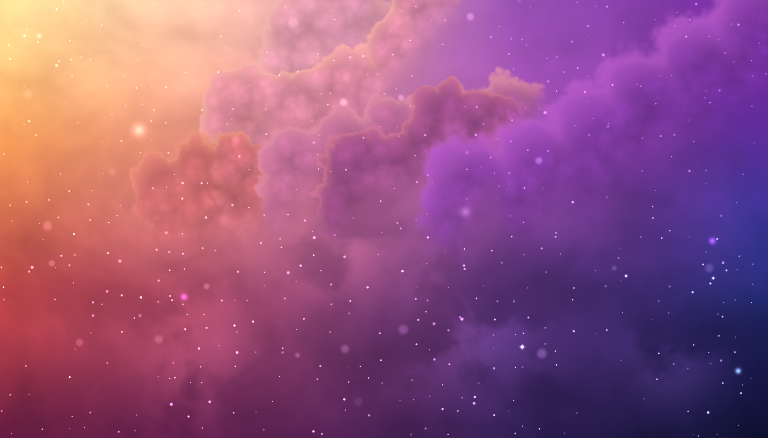
Write a Shadertoy shader that draws this background.

```glsl
float hash(vec2 p) {
    vec3 q = fract(vec3(p.xyx) * 0.1031);
    q += dot(q, q.yzx + 33.33);
    return fract((q.x + q.y) * q.z);
}

vec2 hash2(vec2 p) {
    return vec2(hash(p), hash(p + 47.3));
}

float noise(vec2 p) {
    vec2 i = floor(p), f = fract(p);
    f = f * f * (3.0 - 2.0 * f);
    return mix(mix(hash(i), hash(i + vec2(1, 0)), f.x),
               mix(hash(i + vec2(0, 1)), hash(i + vec2(1, 1)), f.x), f.y);
}

float fbm(vec2 p) {
    float sum = 0.0, amp = 0.5;
    for (int i = 0; i < 5; i++) {
        sum += amp * noise(p);
        p = mat2(1.6, 1.2, -1.2, 1.6) * p + 3.7;
        amp *= 0.5;
    }
    return sum;
}

// Distance to the nearest scattered point: rounded lumps
float cellular(vec2 p) {
    vec2 id = floor(p);
    float nearest = 2.0;
    for (int y = -1; y <= 1; y++)
        for (int x = -1; x <= 1; x++) {
            vec2 cell = id + vec2(x, y);
            nearest = min(nearest, length(cell + hash2(cell) - p));
        }
    return nearest;
}

vec3 row(vec3 a, vec3 b, vec3 c, vec3 d, float x) {
    float t = clamp(x, 0.0, 1.0) * 3.0;
    return t < 1.0 ? mix(a, b, t) : t < 2.0 ? mix(b, c, t - 1.0) : mix(c, d, t - 2.0);
}

// Sunset on the left, violet on the right, night below
vec3 skyColor(vec2 uv) {
    vec3 top = row(vec3(1.0, 0.88, 0.58), vec3(0.97, 0.74, 0.68), vec3(0.60, 0.32, 0.70), vec3(0.46, 0.17, 0.64), uv.x);
    vec3 high = row(vec3(0.98, 0.62, 0.35), vec3(0.90, 0.56, 0.58), vec3(0.64, 0.32, 0.68), vec3(0.34, 0.14, 0.54), uv.x);
    vec3 low = row(vec3(0.74, 0.27, 0.28), vec3(0.61, 0.28, 0.42), vec3(0.34, 0.19, 0.46), vec3(0.12, 0.12, 0.37), uv.x);
    vec3 base = row(vec3(0.40, 0.11, 0.25), vec3(0.37, 0.13, 0.32), vec3(0.17, 0.11, 0.31), vec3(0.05, 0.06, 0.18), uv.x);
    return row(base, low, high, top, uv.y);
}

// Signed distance to a bank of puffs (x) and how far it faces the light (y)
vec2 cloudBank(vec2 p, vec3 puffs[6]) {
    vec2 bank = vec2(1.0, 0.0);
    for (int i = 0; i < 6; i++) {
        vec2 q = p - puffs[i].xy;
        q.y *= q.y < 0.0 ? 0.6 : 1.0;
        vec2 puff = vec2(length(q) - puffs[i].z, dot(q, vec2(-0.5, 0.85)) / puffs[i].z);
        bank = mix(bank, puff, clamp(0.5 + 0.5 * (bank.x - puff.x) / 0.035, 0.0, 1.0));
    }
    return bank;
}

// Dark body with a glowing rim, dissolving downwards
vec3 addBank(vec3 color, vec2 bank, float lumps, vec3 body, vec3 rim, float width, float soft) {
    float d = bank.x + lumps - 0.025;
    float mask = smoothstep(soft, -soft, d) * smoothstep(-0.9, 0.15, bank.y);
    float lit = smoothstep(-0.35, 0.6, bank.y) * exp(-max(-d, 0.0) / width);
    body = mix(body, color, 0.25) * (1.0 - 6.0 * (lumps - 0.027));
    return mix(color, mix(body, rim, 0.9 * lit), mask);
}

vec3 starLayer(vec2 p, float cells, float density, float radius) {
    vec2 g = p * cells, id = floor(g);
    vec2 center = 0.2 + 0.6 * hash2(id + 9.1);
    float size = radius * (0.6 + 0.7 * hash(id + 3.3));
    float d = length(fract(g) - center) / cells;
    float on = step(hash(id + cells), density) * (0.2 + 0.8 * hash(id + 5.7));
    vec3 tint = mix(vec3(1.0, 0.9, 0.95), vec3(0.85, 0.5, 1.0), hash(id + 7.9) * 0.7);
    return tint * on * smoothstep(size, size * 0.3, d);
}

float sparkle(vec2 q, float size) {
    q = abs(q) / size;
    return smoothstep(1.0, 0.0, sqrt(q.x) + sqrt(q.y)) * 1.8 + 0.5 * exp(-dot(q, q) * 16.0);
}

float glow(vec2 q, float radius) {
    return exp(-dot(q, q) / (radius * radius));
}

void mainImage(out vec4 fragColor, in vec2 fragCoord) {
    vec2 uv = fragCoord / iResolution.xy;
    vec2 p = vec2(uv.x * 1.753, uv.y);
    float mist = fbm(p * 4.0 + 2.0), wisps = fbm(p * 7.0 + mist);

    // Sky with soft drifting vapour
    vec3 color = skyColor(uv + 0.08 * (vec2(mist, wisps) - 0.48));
    color *= 0.87 + 0.27 * wisps;
    color += vec3(0.0, 0.07, 0.12) * glow(p - vec2(1.75, 0.5), 0.2);

    // Cloud banks, far to near
    float lumps = 0.036 * cellular(p * 15.0) + 0.016 * cellular(p * 33.0) + 0.008 * cellular(p * 70.0);
    vec3 tower[6] = vec3[6](vec3(.69, .92, .1), vec3(.78, .97, .11), vec3(.67, .85, .08), vec3(.75, .84, .1), vec3(.85, .92, .1), vec3(.7, .98, .07));
    vec3 ridge[6] = vec3[6](vec3(.56, .75, .1), vec3(.68, .73, .12), vec3(.8, .78, .11), vec3(.91, .9, .08), vec3(.97, .99, .09), vec3(.6, .64, .12));
    vec3 leftHead[6] = vec3[6](vec3(.375, .58, .07), vec3(.45, .62, .07), vec3(.48, .54, .1), vec3(.41, .52, .07), vec3(.53, .62, .08), vec3(.55, .54, .09));
    vec3 middle[6] = vec3[6](vec3(.68, .62, .09), vec3(.65, .55, .06), vec3(.79, .66, .09), vec3(.9, .7, .085), vec3(1.02, .72, .09), vec3(1.16, .75, .08));
    vec3 front[6] = vec3[6](vec3(.83, .6, .105), vec3(.79, .55, .065), vec3(.9, .62, .08), vec3(1.02, .73, .085), vec3(1.1, .71, .09), vec3(.97, .66, .08));
    vec3 violet[6] = vec3[6](vec3(1.07, .58, .11), vec3(1.23, .62, .115), vec3(1.37, .69, .125), vec3(1.48, .77, .125), vec3(1.6, .84, .125), vec3(1.75, .93, .14));
    color = addBank(color, cloudBank(p, tower), lumps, vec3(.87, .58, .67), vec3(.98, .74, .69), .022, .009);
    color = addBank(color, cloudBank(p, ridge), lumps, vec3(.84, .51, .61), vec3(1., .73, .66), .018, .006);
    color = addBank(color, cloudBank(p, leftHead), lumps, vec3(.78, .39, .41), vec3(.96, .61, .5), .014, .006);
    color = addBank(color, cloudBank(p, middle), lumps, vec3(.7, .38, .57), vec3(.91, .59, .66), .022, .008);
    color = addBank(color, cloudBank(p, front), lumps, vec3(.57, .27, .51), vec3(.87, .5, .58), .014, .005);
    color = addBank(color, cloudBank(p, violet), lumps, vec3(.46, .2, .6), vec3(.78, .39, .83), .06, .022);

    // Pale wisps in the lower half
    float vapour = smoothstep(0.42, 0.62, wisps);
    color += vapour * vec3(.13, .07, .07) * (glow(p - vec2(.43, .2), .13) + glow(p - vec2(.77, .41), .1));
    color += vapour * vec3(.1, .07, .12) * (glow(p - vec2(1.08, .26), .16) + glow(p - vec2(1.54, .17), .1));

    // Scattered stars and blurred motes
    float night = mix(0.4, 0.9, smoothstep(0.8, 0.2, uv.y));
    color += night * starLayer(p, 27.0, 0.35, 0.003);
    color += night * starLayer(p + 0.37, 15.0, 0.2, 0.0042);
    color += 0.2 * starLayer(p + 0.71, 7.0, 0.22, 0.013);

    // Bright orbs and four-pointed sparkles
    color += vec3(.35, .3, .3) * glow(p - vec2(.317, .703), .013);
    color += vec3(.22, .18, .22) * glow(p - vec2(1.062, .516), .011);
    color += vec3(.55, .75, .85) * glow(p - vec2(1.685, .153), .006);
    color += vec3(.5, .2, .6) * (glow(p - vec2(.42, .322), .007) + glow(p - vec2(1.626, .45), .007));
    color += 0.9 * sparkle(p - vec2(1.192, .208), .016);
    color += 0.7 * (sparkle(p - vec2(1.429, .37), .012) + sparkle(p - vec2(1.628, .365), .012));
    fragColor = vec4(clamp(color, 0.0, 1.0), 1.0);
}
```
